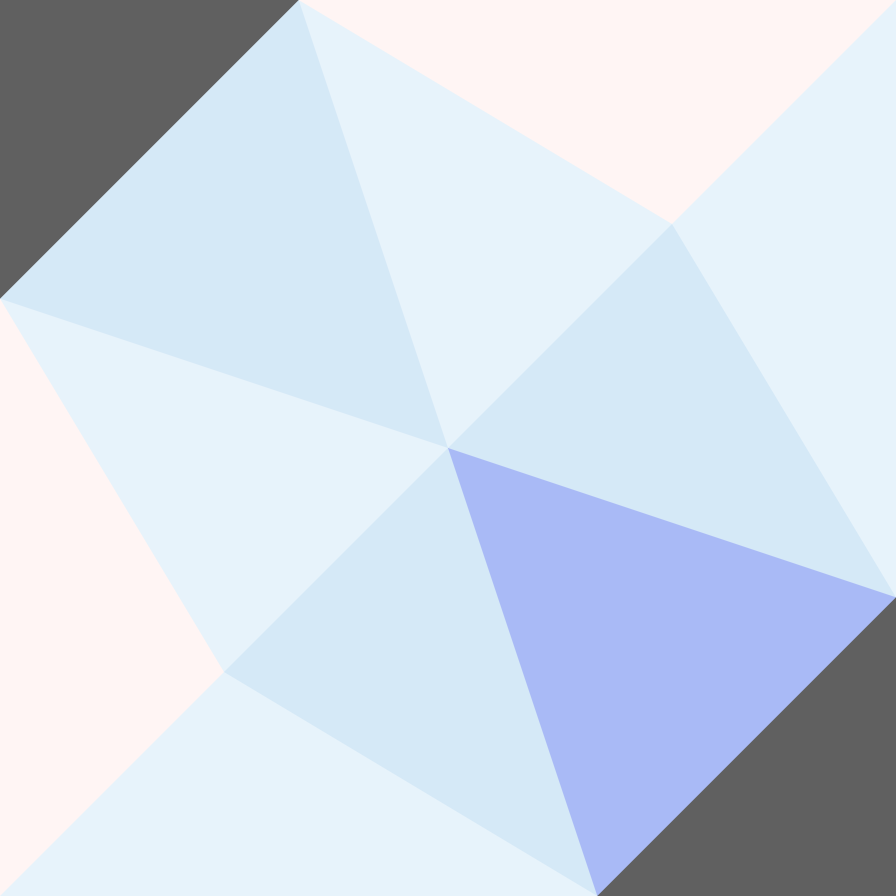
Reproduce this background procedurally as a Shadertoy shader.

```glsl
const vec3 PALE   = vec3(0.906, 0.953, 0.984);
const vec3 SKY    = vec3(0.837, 0.912, 0.969);
const vec3 BLUSH  = vec3(1.000, 0.960, 0.955);
const vec3 VIOLET = vec3(0.661, 0.729, 0.965);
const vec3 GREY   = vec3(0.378);

const float HALF_WIDTH  = 0.5;        // hexagon reach along the rising diagonal
const float HALF_HEIGHT = 2.0 / 3.0;  // hexagon reach along the falling diagonal
const float SIDE_SLOPE  = 0.25;       // lean of the four slanted sides
const float WEDGE_SLOPE = 0.5;        // opening of the two corner wedges
const float DIAGONAL    = sqrt(2.0);  // length scale of the diagonal axes

// Smooth coverage of the half plane dot(q, normal) < offset
float halfPlane(vec2 q, vec2 normal, float offset, float pixel) {
    float d = (dot(q, normal) - offset) / (length(normal) * DIAGONAL);
    return clamp(0.5 - d / pixel, 0.0, 1.0);
}

void mainImage(out vec4 fragColor, in vec2 fragCoord) {
    float pixel = 1.0 / min(iResolution.x, iResolution.y);
    vec2 p = fragCoord / iResolution.xy - 0.5;

    // Diagonal axes, folded into one quadrant for the symmetric shapes
    vec2 q = vec2(p.x + p.y, p.y - p.x);
    vec2 folded = abs(q);

    float upper   = halfPlane(q, vec2(0.0, -1.0), 0.0, pixel);
    float wedge   = halfPlane(folded, vec2(1.0, -WEDGE_SLOPE), 0.0, pixel);
    float hexagon = halfPlane(folded, vec2(1.0, SIDE_SLOPE), HALF_WIDTH, pixel);
    float band    = halfPlane(folded, vec2(0.0, 1.0), HALF_HEIGHT, pixel);

    // Ground split along the rising diagonal
    vec3 ground = mix(PALE, BLUSH, upper);

    // Hexagon facets: lower and upper halves, each with a central wedge
    vec3 lowerFacets = mix(SKY, VIOLET, wedge);
    vec3 upperFacets = mix(PALE, SKY, wedge);
    vec3 facets = mix(lowerFacets, upperFacets, upper);

    // Facets over the ground, then the two dark corners
    vec3 color = mix(ground, facets, hexagon);
    color = mix(GREY, color, band);

    fragColor = vec4(color, 1.0);
}
```
